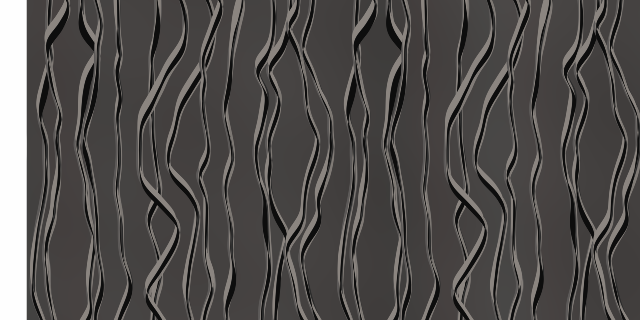
A Shadertoy shader for this background:

```glsl
#define STRANDS 14
#define PERIOD 0.961
#define MARGIN 0.0833
#define SWAY 0.16
#define RIPPLE 0.065
#define SWELL 0.030
#define HAIRLINE 0.0009
#define BASE_COLOR vec3(0.266, 0.254, 0.250)
#define MID_COLOR vec3(0.36, 0.35, 0.345)
#define LIGHT_COLOR vec3(0.545, 0.522, 0.502)
#define DIM_COLOR vec3(0.17)
#define BLACK_COLOR vec3(0.05)

float hash(vec2 p) {
    return fract(sin(dot(p, vec2(12.99, 78.23))) * 43758.5);
}

// One-dimensional gradient noise, a separate track for each seed
float noise(float t, float seed) {
    float cell = floor(t), f = t - cell;
    float g0 = hash(vec2(cell, seed)) * 2.0 - 1.0;
    float g1 = hash(vec2(cell + 1.0, seed)) * 2.0 - 1.0;
    float u = f * f * f * (f * (f * 6.0 - 15.0) + 10.0);
    return mix(g0 * f, g1 * (f - 1.0), u);
}

// Sideways drift of a strand; neighbours in a pair share the broad sway
float path(float y, float strand) {
    float bend = y + 0.14 * noise(y * 4.0, strand + 31.0);
    return SWAY * noise(bend * 2.7, floor(strand / 2.0) + 60.0)
         + RIPPLE * noise(bend * 5.5, strand + 90.0);
}

// Coverage between two edges, which may cross to make a twist
float ribbon(float x, float a, float b, float blur) {
    float lo = min(a, b) - HAIRLINE, hi = max(a, b) + HAIRLINE;
    return smoothstep(lo - blur, lo + blur, x)
         * (1.0 - smoothstep(hi - blur, hi + blur, x));
}

// Dark ground with broad, faint patches of light and tint
vec3 ground(vec2 p) {
    float glow = noise(p.x * 2.6 + 0.4, 5.0) + noise(p.y * 2.2 + p.x * 0.7, 8.0);
    float tint = noise(p.x * 6.0 + p.y * 0.5, 12.0);
    return BASE_COLOR + 0.042 * glow + vec3(-0.020, 0.010, 0.008) * tint;
}

void mainImage(out vec4 fragColor, in vec2 fragCoord) {
    vec2 p = fragCoord / iResolution.y;
    float pixel = 1.0 / iResolution.y;
    vec3 color = ground(p);

    for (int i = 0; i < STRANDS; i++) {
        float strand = float(i);
        float root = (strand + 0.8 * hash(vec2(strand, 3.0))) * PERIOD / float(STRANDS);

        // Strand position, wrapped so that the set repeats sideways
        float here = path(p.y, strand);
        float x = p.x - MARGIN - root - here;
        x -= PERIOD * floor(x / PERIOD + 0.5);

        // Copies slid along the strand open the ribbons where it leans
        float below = path(p.y - 0.026, strand) - here;
        float above = path(p.y + 0.020, strand) - here;
        float slope = (above - below) / 0.046;
        float blur = 0.5 * pixel * sqrt(1.0 + slope * slope);
        float swell = SWELL * noise(p.y * 3.6, strand + 120.0);
        float twist = SWELL * noise(p.y * 5.0, strand + 150.0);

        // Layers from the soft outer band to the black core
        float mid = ribbon(x, -0.009 + 0.4 * twist, 0.008 + 0.5 * swell, blur);
        float dim = ribbon(x, 0.002, 0.0075 + 0.5 * twist, blur);
        float light = ribbon(x, below - 0.004 + swell, -0.003, blur);
        float rim = ribbon(x, above + 0.0075, 0.008 + 0.3 * swell, blur);
        float core = ribbon(x, -0.0005, above + 0.0015 + 1.1 * twist, blur);
        color = mix(color, MID_COLOR, mid);
        color = mix(color, DIM_COLOR, dim);
        color = mix(color, LIGHT_COLOR, max(light, 0.85 * rim));
        color = mix(color, BLACK_COLOR, core);
    }

    // Blank margin on the left
    float inside = smoothstep(MARGIN - 0.5 * pixel, MARGIN + 0.5 * pixel, p.x);
    color = mix(vec3(0.995), color, inside);
    fragColor = vec4(color, 1.0);
}
```
